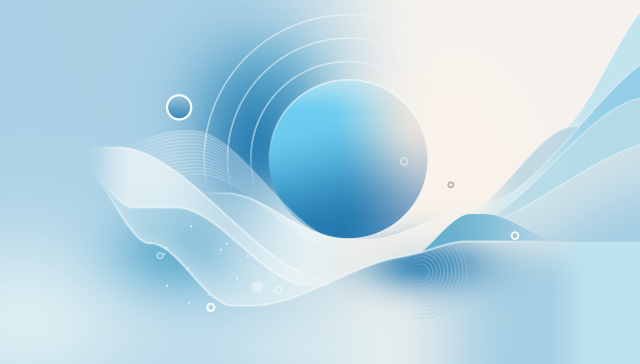
Give the GLSL for this background, as a Shadertoy shader.

```glsl
// Soft abstract scene: a shaded sphere with orbit arcs between flowing translucent waves.
// Gaussian glows tint the backdrop; each wave is a height curve summed from smoothsteps,
// filled or stroked with a smooth edge. The canvas is 7.68 units wide.

const vec3 white = vec3(0.96, 0.98, 0.98);
const vec3 pale = vec3(0.86, 0.93, 0.95);
const vec3 sky = vec3(0.65, 0.81, 0.89);
const vec3 azure = vec3(0.34, 0.66, 0.80);
const vec3 deep = vec3(0.14, 0.48, 0.69);
const vec3 cream = vec3(0.96, 0.95, 0.93);

vec3 col;    // colour painted so far
vec2 p;      // position in canvas units
float px;    // size of a pixel in canvas units

void tint(vec3 color, float amount) { col = mix(col, color, clamp(amount, 0.0, 1.0)); }

float ramp(float a, float b) { return smoothstep(a, b, p.x); }

float hash(float n) { return fract(sin(n * 127.1) * 43758.5); }

float glow(vec2 center, vec2 size) {
  vec2 d = (p - center) / size;
  return exp(-dot(d, d));
}

// Coverage of the region where f > 0
float fill(float f) {
  return clamp(0.5 + f / length(vec2(dFdx(f), dFdy(f))), 0.0, 1.0);
}

// Line along f = 0; thin lines are dimmed rather than lost
float stroke(float f, float width) {
  float d = abs(f) * px / length(vec2(dFdx(f), dFdy(f)));
  return (1.0 - smoothstep(0.0, width + px, d)) * min(1.0, 0.4 + width / px);
}

float disc(vec2 center, float radius) {
  return clamp(0.5 + (radius - length(p - center)) / px, 0.0, 1.0);
}

float ring(vec2 center, float radius, float width) {
  float d = abs(length(p - center) - radius);
  return 1.0 - smoothstep(width * 0.5, width * 0.5 + px, d);
}

void paintBackdrop() {
  col = mix(vec3(0.67, 0.82, 0.90), cream, ramp(2.5, 5.2));
  tint(pale, glow(vec2(0.3, 0.5), vec2(1.7, 1.1)));
  tint(sky, ramp(4.3, 6.2) * (1.0 - smoothstep(0.9, 2.0, p.y)));
  tint(pale, 0.6 * glow(vec2(3.6, 0.2), vec2(1.4, 0.6)));
  tint(vec3(0.99, 0.95, 0.91), 0.8 * glow(vec2(5.3, 2.4), vec2(0.9, 1.0)));
  tint(azure, 0.75 * glow(vec2(3.2, 3.2), vec2(0.85, 0.75)));
  tint(deep, 0.9 * glow(vec2(3.05, 2.6), vec2(0.65, 0.85)));
  tint(azure, 0.8 * glow(vec2(2.1, 1.35), vec2(0.75, 0.5)));
  tint(deep, 0.85 * glow(vec2(5.1, 1.2), vec2(0.75, 0.32)));
}

void paintSphere() {
  vec2 center = vec2(4.18, 2.46), q = (p - center) / 0.95;
  for (int i = 0; i < 3; i++) {
    float arc = ring(center, 1.17 + 0.28 * float(i), 0.008);
    tint(white, 0.5 * arc * smoothstep(-0.5, 0.3, q.y) * (1.0 - 0.7 * ramp(4.0, 4.8)));
  }
  tint(cream, 0.55 * exp(-15.0 * abs(length(q) - 1.0)) * ramp(4.0, 5.0));
  vec3 blue = mix(deep, vec3(0.42, 0.80, 0.94), smoothstep(-0.9, 0.65, q.y - 0.25 * q.x));
  vec3 warm = mix(vec3(0.50, 0.64, 0.77), vec3(0.91, 0.89, 0.87), smoothstep(-0.9, 0.5, q.y));
  vec3 body = mix(blue, warm, smoothstep(-0.25, 0.95, q.x + 0.15 * q.y));
  body = mix(body, pale, 0.6 * smoothstep(0.55, 1.05, q.y));
  tint(body, disc(center, 0.95));
  tint(white, 0.6 * ring(center, 0.95, 0.01) * smoothstep(-0.3, 0.9, q.y));
}

// Rim that the left, right and central waves rest on
float frontRim() {
  return 2.3 - 0.85 * ramp(1.0, 1.8) - 0.75 * ramp(1.8, 2.8) + 0.6 * ramp(3.0, 5.0) + 0.17 * ramp(4.8, 5.6);
}

void paintLeftWaves(float front, float aboveFront) {
  float y = p.y, leftFade = ramp(1.0, 1.6);
  float upper = 2.6 - 1.6 * ramp(1.4, 4.0);
  float middle = 2.45 - 0.57 * ramp(0.9, 1.6) - 0.93 * ramp(2.1, 3.7);
  float crest = 2.05 - 0.55 * ramp(2.7, 4.1) + 0.45 * ramp(4.4, 5.9);
  float veil = 2.6 + 0.2 * ramp(1.3, 2.2) - 1.3 * ramp(2.3, 4.1);

  // Pale flow below the sphere
  tint(mix(pale, cream, ramp(3.0, 4.6)), 0.85 * fill(crest - y) * aboveFront * ramp(2.3, 3.7) * (1.0 - ramp(5.3, 6.3)));
  tint(white, 0.6 * stroke(y - crest, 0.01) * ramp(2.3, 3.0) * (1.0 - ramp(3.8, 4.4)));

  // Fine line veil converging towards the sphere's foot
  float veilFade = ramp(1.3, 2.2) * (1.0 - ramp(3.6, 4.1));
  tint(white, 0.22 * fill(veil - y) * fill(y - upper) * veilFade);
  for (int i = 0; i < 14; i++) {
    float offset = float(i) * 0.042 * (1.0 - 0.75 * ramp(2.0, 4.1));
    tint(white, 0.38 * stroke(y - veil + offset, 0.003) * veilFade);
  }

  // Ribbons
  float tail = leftFade * (1.0 - ramp(3.4, 4.1));
  tint(white, fill(upper - y) * fill(y - middle) * tail * mix(0.7, 0.45, ramp(2.0, 3.0)));
  tint(pale, fill(middle - y) * aboveFront * tail * (0.2 + 0.4 * exp(-3.5 * abs(y - front))));
  tint(white, 0.6 * tail * (stroke(y - upper, 0.01) + stroke(y - middle, 0.012)));
}

void paintRightWave(float top, vec3 color, float amount) {
  tint(color, amount * fill(top - p.y));
  tint(white, 0.5 * amount * stroke(p.y - top, 0.006));
}

void paintRightWaves(float fade) {
  float low = 1.55 + 1.15 * ramp(5.3, 8.1);
  paintRightWave(2.75 + 1.7 * ramp(6.6, 8.0), vec3(0.74, 0.89, 0.94), 0.9 * ramp(6.5, 7.1));
  paintRightWave(1.8 + 1.05 * ramp(5.5, 6.9), vec3(0.69, 0.82, 0.87), 0.75 * fade);
  paintRightWave(1.9 + 1.9 * ramp(5.7, 8.2), mix(pale, vec3(0.56, 0.80, 0.90), ramp(6.0, 7.4)), 0.9 * fade);
  paintRightWave(1.65 + 1.55 * ramp(5.5, 7.8), vec3(0.72, 0.86, 0.91), 0.9 * fade);
  paintRightWave(low, mix(sky, vec3(0.80, 0.88, 0.91), smoothstep(-1.1, 0.0, p.y - low)), fade);
}

void mainImage(out vec4 fragColor, in vec2 fragCoord) {
  px = 7.68 / iResolution.x;
  p = fragCoord * px;
  float front = frontRim(), aboveFront = fill(p.y - front);
  paintBackdrop();
  paintSphere();
  paintLeftWaves(front, aboveFront);
  paintRightWaves(ramp(5.6, 6.3) * aboveFront);

  // Blue hump, front rim and its fan of fine arcs
  float hump = 1.25 + 0.55 * ramp(4.85, 5.65) - 0.35 * ramp(5.8, 6.8);
  tint(mix(azure, sky, ramp(5.2, 6.6)), 0.9 * fill(hump - p.y) * aboveFront * ramp(4.9, 5.1) * (1.0 - ramp(6.2, 6.8)));
  tint(white, 0.6 * stroke(p.y - front, 0.012) * ramp(1.0, 1.6) * (1.0 - ramp(5.8, 6.9)));
  for (int i = 0; i < 11; i++)
    tint(sky, 0.35 * ring(vec2(5.05, 1.1), 0.1 + 0.045 * float(i), 0.004) * (1.0 - aboveFront) * ramp(4.85, 5.2));

  // Bubbles and scattered specks
  vec2 bubble = vec2(2.15, 3.08);
  tint(mix(deep, sky, smoothstep(2.8, 3.35, p.y)), disc(bubble, 0.14));
  tint(white, ring(bubble, 0.145, 0.015) + ring(vec2(2.53, 0.68), 0.042, 0.015) + ring(vec2(6.18, 1.54), 0.04, 0.012));
  tint(white, 0.5 * (disc(vec2(3.09, 0.93), 0.07) + ring(vec2(3.34, 0.89), 0.04, 0.01)
    + ring(vec2(1.92, 1.3), 0.032, 0.01) + ring(vec2(4.85, 2.43), 0.04, 0.008)));
  tint(vec3(0.62, 0.66, 0.68), 0.8 * ring(vec2(5.41, 2.15), 0.03, 0.01));
  for (float n = 1.0; n < 12.0; n++)
    tint(white, 0.7 * disc(vec2(1.9 + 1.8 * hash(n), 0.65 + 1.1 * hash(n + 31.0)), 0.013));
  fragColor = vec4(col, 1.0);
}
```
